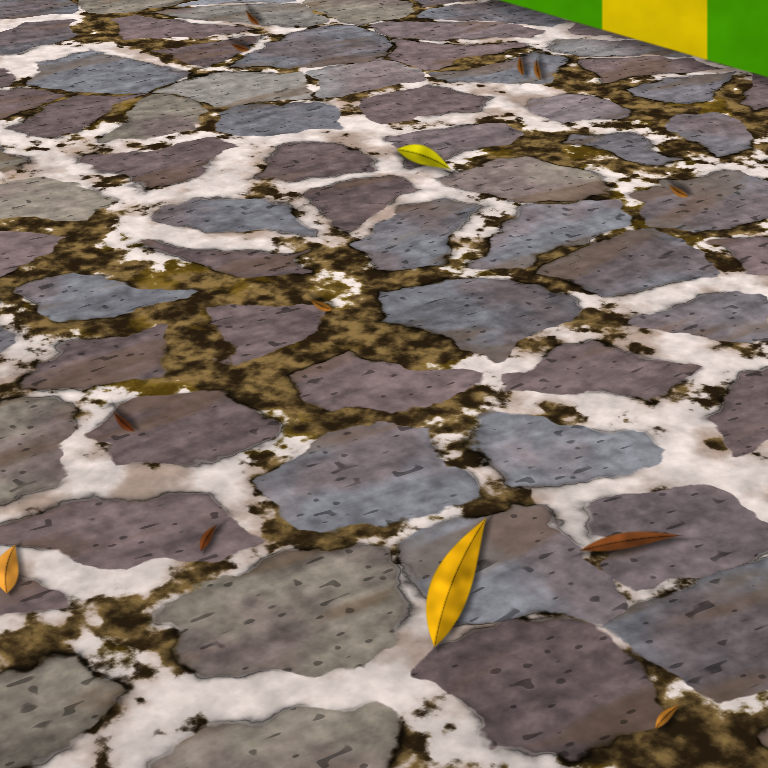
A Shadertoy shader for this texture:

```glsl
float hash(vec2 p) {
    return fract(sin(dot(p, vec2(127.1, 311.7))) * 43758.5);
}

vec2 hash2(vec2 p) {
    return vec2(hash(p), hash(p + 37.3));
}

mat2 rotation(float angle) {
    float c = cos(angle), s = sin(angle);
    return mat2(c, -s, s, c);
}

float noise(vec2 p) {
    vec2 i = floor(p), f = fract(p);
    f = f * f * (3.0 - 2.0 * f);
    return mix(mix(hash(i), hash(i + vec2(1, 0)), f.x),
               mix(hash(i + vec2(0, 1)), hash(i + vec2(1, 1)), f.x), f.y);
}

float fbm(vec2 p) {
    float sum = 0.0, amplitude = 0.5;
    for (int i = 0; i < 5; i++) {
        sum += amplitude * noise(p);
        p = rotation(0.6) * p * 2.03 + 11.7;
        amplitude *= 0.5;
    }
    return sum / 0.97;
}

// Returns the distance to the cell border and the cell id
vec3 stoneCell(vec2 p) {
    vec2 base = floor(p), nearest = vec2(0), id = base;
    float best = 1e3, border = 1e3;
    for (int k = 0; k < 9; k++) {
        vec2 cell = base + vec2(k % 3 - 1, k / 3 - 1);
        vec2 offset = cell + 0.1 + 0.8 * hash2(cell) - p;
        float d = dot(offset, offset);
        if (d < best) { best = d; nearest = offset; id = cell; }
    }
    for (int k = 0; k < 25; k++) {
        vec2 cell = id + vec2(k % 5 - 2, k / 5 - 2);
        vec2 offset = cell + 0.1 + 0.8 * hash2(cell) - p;
        vec2 across = offset - nearest;
        if (dot(across, across) > 1e-4)
            border = min(border, dot(0.5 * (offset + nearest), normalize(across)));
    }
    return vec3(border, id);
}

vec3 slate(vec2 q, vec2 id) {
    float kind = hash(id + 5.1);
    vec3 purple = vec3(0.45, 0.385, 0.385), blue = vec3(0.475, 0.475, 0.50), olive = vec3(0.53, 0.495, 0.45);
    vec3 color = mix(purple, blue, smoothstep(0.35, 0.5, kind));
    color = mix(color, olive, smoothstep(0.68, 0.8, kind));
    color = mix(color, purple, 0.7 * smoothstep(0.5, 0.7, fbm(q * 6.0 + id)));

    // Slanted cleavage, grain and dark pits
    vec2 along = rotation(0.45 + 0.3 * hash(id)) * q;
    float streak = fbm(along * vec2(9.0, 50.0) + id);
    float grain = fbm(q * 75.0);
    color *= 0.86 + 0.24 * hash(id + 9.4) + 0.42 * (streak - 0.5) + 0.5 * (grain - 0.5);
    float rust = smoothstep(0.57, 0.72, fbm(along * vec2(4.0, 16.0) + 23.0));
    color = mix(color, vec3(0.40, 0.31, 0.23), 0.45 * rust);
    float pits = smoothstep(0.82, 0.92, noise(along * vec2(75.0, 130.0)));
    return color * (1.0 - 0.35 * pits);
}

vec3 mortar(vec2 q) {
    float fine = fbm(q * 55.0), mid = fbm(q * 17.0 + 4.0);
    vec3 soil = mix(vec3(0.15, 0.11, 0.06), vec3(0.53, 0.43, 0.26), smoothstep(0.28, 0.75, fine));
    soil = mix(soil, vec3(0.46, 0.36, 0.07), 0.5 * smoothstep(0.58, 0.7, mid));
    vec3 chalk = mix(vec3(0.64, 0.56, 0.51), vec3(0.85, 0.80, 0.775), smoothstep(0.3, 0.62, mid));
    chalk *= 0.82 + 0.36 * fine;
    float patches = fbm(q * 4.2 + 8.0) + 0.65 * (mid - 0.5) + 0.4 * (fine - 0.5);
    return mix(soil, chalk, smoothstep(0.45, 0.54, patches));
}

vec3 paintLeaf(vec3 ground, vec2 p, float angle, vec2 size, vec3 tint) {
    p = rotation(angle) * p;
    float t = p.x / size.x;
    float bend = p.y + 0.35 * size.y * t * t;
    float width = size.y * (1.0 - t * t) * max(0.9 - 0.3 * t, 0.4);
    float shadow = 1.0 - smoothstep(-0.004, 0.008, abs(bend + 0.005) - width);
    float body = 1.0 - smoothstep(-0.002, 0.002, abs(bend) - width);
    float vein = 1.0 - smoothstep(0.0, 0.0025, abs(bend));
    tint *= 0.80 + 0.35 * noise(p * 70.0) + 0.12 * sign(bend) - 0.25 * vein;
    return mix(ground * (1.0 - 0.5 * shadow), tint, body);
}

vec3 paintCurb(vec3 ground, vec2 uv) {
    float height = uv.y - 1.0 + 0.287 * (uv.x - 0.65);
    float stripe = smoothstep(0.782, 0.786, uv.x) * (1.0 - smoothstep(0.919, 0.923, uv.x));
    vec3 paint = mix(vec3(0.25, 0.56, 0.01), vec3(0.82, 0.71, 0.02), stripe);
    paint *= 0.92 + 0.16 * fbm(uv * 30.0);
    ground *= 1.0 - 0.4 * smoothstep(-0.025, 0.0, height);
    return mix(ground, paint, smoothstep(-0.002, 0.002, height));
}

void mainImage(out vec4 fragColor, in vec2 fragCoord) {
    vec2 uv = fragCoord / iResolution.y;

    // Ground plane receding toward the top
    vec2 q = vec2(uv.x - 0.5, 2.5) / (1.67 - uv.y);
    vec2 ragged = vec2(fbm(q * 9.0), fbm(q * 9.0 + 31.0)) - 0.5;
    vec3 cell = stoneCell(rotation(0.4) * q * vec2(4.5, 5.4) + 0.35 * ragged);

    // Stones set in uneven joints
    float gap = 0.015 + 0.19 * smoothstep(0.25, 0.75, fbm(q * 3.5 + 17.0));
    float inset = cell.x - gap + 0.12 * (fbm(q * 30.0) - 0.5);
    vec3 color = mix(mortar(q), slate(q, cell.yz), smoothstep(-0.012, 0.012, inset));
    float crevice = exp(-abs(inset + 0.012) * 55.0) * smoothstep(0.42, 0.6, fbm(q * 8.0 + 3.0));
    color *= 1.0 - 0.65 * crevice;
    color *= 0.96 + 0.14 * uv.y;

    // Scattered litter and larger fallen leaves
    for (int i = 0; i < 9; i++) {
        vec2 seed = vec2(float(i), 4.7);
        vec2 place = hash2(seed);
        vec2 size = vec2(0.018, 0.006) * (1.25 - 0.6 * place.y);
        vec3 tint = mix(vec3(0.38, 0.18, 0.09), vec3(0.68, 0.44, 0.16), hash(seed + 2.0));
        color = paintLeaf(color, uv - place, 3.0 * hash(seed + 8.0), size, tint);
    }
    color = paintLeaf(color, uv - vec2(0.82, 0.297), 0.15, vec2(0.065, 0.011), vec3(0.45, 0.25, 0.12));
    color = paintLeaf(color, uv - vec2(0.553, 0.797), -0.35, vec2(0.037, 0.013), vec3(0.74, 0.70, 0.05));
    color = paintLeaf(color, uv - vec2(0.59, 0.245), 1.19, vec2(0.09, 0.028), vec3(0.84, 0.62, 0.06));
    color = paintLeaf(color, uv - vec2(0.008, 0.26), 1.4, vec2(0.032, 0.018), vec3(0.86, 0.58, 0.22));

    fragColor = vec4(paintCurb(color, uv), 1.0);
}
```
